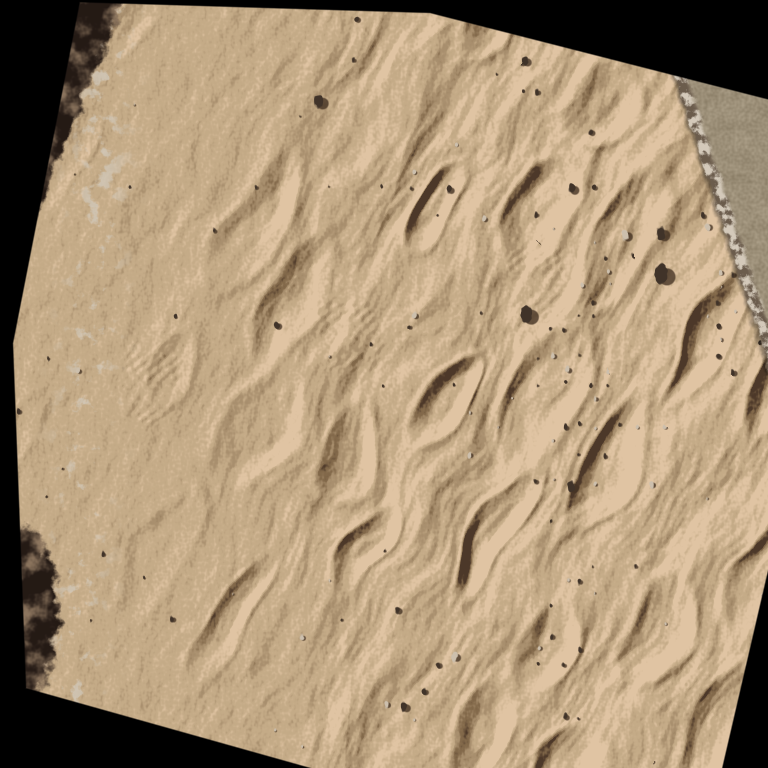
Write a Shadertoy shader that draws this texture.

```glsl
const vec2 ACROSS = vec2(0.88, -0.475);
const vec2 ALONG = vec2(0.475, 0.88);
const vec2 TO_LIGHT = vec2(-0.87, 0.5);

vec2 hash2(vec2 p) {
    vec3 q = fract(p.xyx * vec3(0.1031, 0.1030, 0.0973));
    q += dot(q, q.yzx + 33.33);
    return fract((q.xx + q.yz) * q.zy);
}

float cornerSlope(vec2 cell, vec2 corner, vec2 f) {
    float angle = 6.2832 * hash2(cell + corner).x;
    return dot(vec2(cos(angle), sin(angle)), f - corner);
}

float gradientNoise(vec2 p) {
    vec2 cell = floor(p), f = fract(p);
    vec2 u = f * f * f * (f * (f * 6.0 - 15.0) + 10.0);
    vec2 e = vec2(1, 0);
    return mix(mix(cornerSlope(cell, e.yy, f), cornerSlope(cell, e.xy, f), u.x),
               mix(cornerSlope(cell, e.yx, f), cornerSlope(cell, e.xx, f), u.x), u.y);
}

float fbm(vec2 p) {
    float sum = 0.0, amp = 1.0;
    for (int i = 0; i < 4; i++) {
        sum += amp * gradientNoise(p);
        p = p * 2.03 + 17.3;
        amp *= 0.5;
    }
    return sum;
}

// Oval hollow with a raised rim; d is the distance in radii
float hollow(float d) {
    float rim = (d - 1.15) / 0.17;
    return 0.25 * exp(-rim * rim) - 1.0 + smoothstep(0.4, 1.1, d);
}

float footprints(vec2 p, vec2 cellSize) {
    vec2 home = floor(p / cellSize);
    float h = 0.0;
    for (int y = -1; y <= 1; y++)
    for (int x = -1; x <= 1; x++) {
        vec2 id = home + vec2(x, y);
        vec2 r = hash2(id + 5.0), size = hash2(id + 71.0);
        vec2 centre = (id + 0.25 + 0.5 * r) * cellSize;
        vec2 radius = cellSize * mix(vec2(0.16, 0.2), vec2(0.34, 0.46), size);
        h += step(0.25, fract(r.x * 7.0 + size.y)) * hollow(length((p - centre) / radius));
    }
    return h;
}

// Boot sole marks pressed as small knobs
float tread(vec2 p, vec2 centre, vec2 radius) {
    float patchMask = 1.0 - smoothstep(0.7, 1.0, length((p - centre) / radius));
    return patchMask * sin(p.x * 370.0 + 2.0 * sin(p.y * 90.0)) * sin(p.y * 330.0);
}

float sandHeight(vec2 uv) {
    float trampled = mix(0.22, 1.0, smoothstep(0.12, 0.58, uv.x + 0.1 * gradientNoise(uv * 5.0)));
    vec2 p = vec2(dot(uv, ACROSS), dot(uv, ALONG));
    p += 0.028 * vec2(gradientNoise(uv * 9.0), gradientNoise(uv * 9.0 + 40.0));
    float h = 0.02 * fbm(p * vec2(12.0, 4.5));
    h += 0.018 * footprints(p, vec2(0.12, 0.21));
    h -= 0.012 * abs(gradientNoise(p * vec2(15.0, 6.0) + 9.0));
    h *= trampled;
    h += 0.0022 * fbm(uv * vec2(38.0, 20.0));
    for (int i = 0; i < 3; i++) {
        vec2 centre = vec2(0.2, 0.51) + vec2(0.25, 0.07) * float(i);
        h += 0.0011 * tread(uv, centre, vec2(0.045, 0.075));
    }
    return h;
}

vec3 sandRamp(float t) {
    vec3 c = mix(vec3(0.30, 0.22, 0.16), vec3(0.51, 0.41, 0.29), smoothstep(0.0, 0.25, t));
    c = mix(c, vec3(0.66, 0.56, 0.43), smoothstep(0.25, 0.5, t));
    c = mix(c, vec3(0.77, 0.67, 0.53), smoothstep(0.5, 0.75, t));
    return mix(c, vec3(0.88, 0.77, 0.64), smoothstep(0.75, 1.0, t));
}

// Pebbles with a shadow on the side away from the light
vec3 addPebbles(vec3 col, vec2 uv, float count, float share, float px) {
    vec2 id = floor(uv * count), r = hash2(id + count), kind = hash2(id + 31.0);
    vec2 q = (fract(uv * count) - 0.3 - 0.4 * r) / count;
    float radius = mix(0.07, 0.2, kind.x * kind.x) / count;
    float present = step(kind.y, share);
    float d = length(q * vec2(1.3, 0.85)) + 0.003 * gradientNoise(uv * 150.0);
    float shade = length(q + TO_LIGHT * radius * 0.8);
    vec3 stone = mix(vec3(0.25, 0.20, 0.16), vec3(0.80, 0.75, 0.68), step(0.65, r.x));
    col = mix(col, vec3(0.27, 0.20, 0.14), 0.8 * present * (1.0 - smoothstep(radius - px, radius + px, shade)));
    return mix(col, stone, present * (1.0 - smoothstep(radius - px, radius + px, d)));
}

float outline(vec2 p) {
    vec2 corners[8] = vec2[8](vec2(0.104, 0.997), vec2(0.56, 0.983), vec2(1.01, 0.868), vec2(1.01, 0.3),
        vec2(0.938, -0.01), vec2(0.44, -0.01), vec2(0.034, 0.104), vec2(0.017, 0.553));
    float d = -1.0;
    for (int i = 0; i < 8; i++) {
        vec2 edge = normalize(corners[(i + 1) % 8] - corners[i]);
        d = max(d, dot(p - corners[i], vec2(-edge.y, edge.x)));
    }
    return d;
}

void mainImage(out vec4 fragColor, in vec2 fragCoord) {
    vec2 uv = fragCoord / iResolution.xy;
    float px = 1.0 / iResolution.y, eps = 0.002;
    float rough = fbm(uv * 45.0), grain = gradientNoise(uv * 230.0);

    // Sand lit from the upper left
    float h = sandHeight(uv);
    vec2 slope = vec2(sandHeight(uv + vec2(eps, 0)) - h, sandHeight(uv + vec2(0, eps)) - h) / eps;
    float light = -dot(slope, TO_LIGHT);
    float tone = 0.76 + 0.07 * smoothstep(0.3, 0.9, uv.x) + light * (light < 0.0 ? 0.48 : 0.32);
    vec3 col = sandRamp(tone + 0.13 * grain + 0.05 * rough);

    // Pale crust, pebbles and debris
    float crust = exp(-pow((uv.x - 0.09 - 0.05 * uv.y) / 0.035, 2.0));
    col = mix(col, vec3(0.82, 0.79, 0.74), 0.75 * crust * smoothstep(0.2, 0.55, rough + 0.4 * gradientNoise(uv * 11.0)));
    float clump = smoothstep(0.0, 0.35, gradientNoise(uv * 6.0 + 3.0)) * smoothstep(0.3, 0.8, uv.x);
    col = addPebbles(col, uv, 55.0, 0.02 + 0.22 * clump, px);
    col = addPebbles(col, uv, 18.0, 0.07 * smoothstep(0.3, 0.6, uv.x), px);

    // Dark rocks on the left border
    float upperRock = uv.x - 0.163 + 0.42 * (1.0 - uv.y);
    float lowerRock = 0.04 * (length((uv - vec2(0.035, 0.2)) / vec2(0.04, 0.11)) - 1.0);
    float rock = min(upperRock, lowerRock) + 0.012 * rough;
    vec3 rockColor = mix(vec3(0.14, 0.10, 0.08), vec3(0.55, 0.46, 0.37), smoothstep(-0.2, 0.6, fbm(uv * 28.0 + 8.0)));
    col = mix(rockColor, col, smoothstep(-0.004, 0.004, rock));

    // Concrete slab with a chipped edge
    float slab = dot(uv - vec2(0.879, 0.898), vec2(0.951, 0.309)) + 0.005 * rough;
    vec3 concrete = vec3(0.61, 0.56, 0.47) + 0.07 * grain + 0.05 * rough;
    vec3 chips = mix(vec3(0.42, 0.36, 0.30), vec3(0.83, 0.79, 0.73), smoothstep(-0.25, 0.3, fbm(uv * 75.0)));
    concrete = mix(chips, concrete, smoothstep(0.012, 0.02, slab));
    col *= 1.0 - 0.35 * smoothstep(-0.008, 0.0, slab);
    col = mix(col, concrete, smoothstep(-0.002, 0.002, slab));

    col *= 1.0 - smoothstep(-px, px, outline(uv));
    fragColor = vec4(col, 1.0);
}
```
